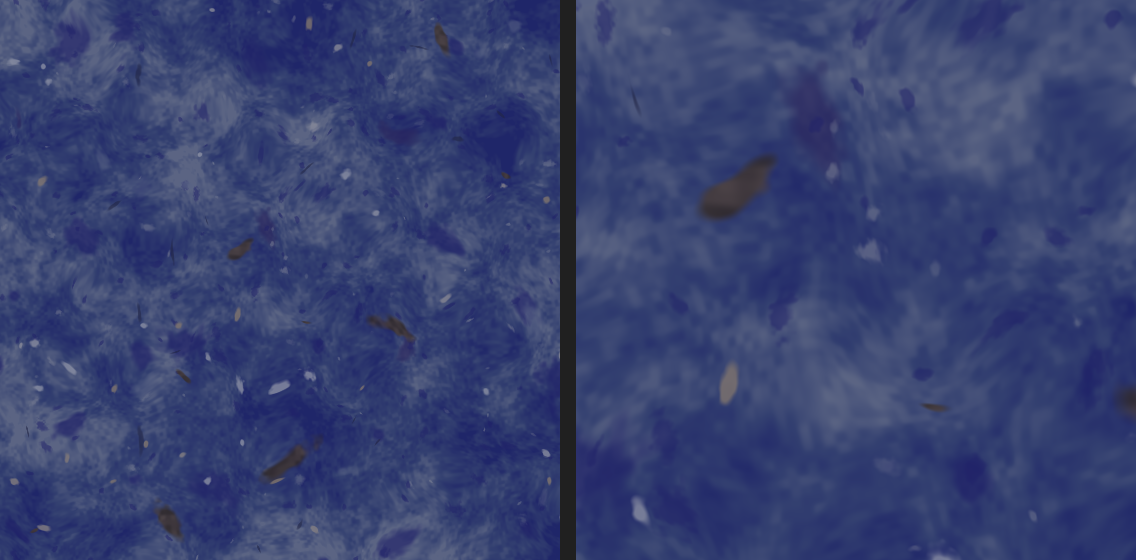
Left: the whole. Right: its middle third, enlarged.
Reproduce this texture procedurally as a Shadertoy shader.

```glsl
// Polished lapis-like stone: mottled blue ground from layered noise, with
// scattered cellular flakes on top: deep blue patches, pale chalky blots,
// bright grains, thin dark cracks and a few brown slivers.

#define DEEP_BLUE   vec3(0.135, 0.165, 0.415)
#define MID_BLUE    vec3(0.200, 0.250, 0.440)
#define PALE_BLUE   vec3(0.325, 0.365, 0.500)
#define INK_BLUE    vec3(0.125, 0.130, 0.410)
#define VIOLET      vec3(0.165, 0.145, 0.370)
#define CHALK       vec3(0.480, 0.500, 0.580)
#define SAND        vec3(0.500, 0.455, 0.430)
#define BROWN       vec3(0.245, 0.205, 0.195)
#define CRACK       vec3(0.130, 0.145, 0.270)
#define GROUND_FREQ 4.0
#define CONTRAST    2.3
#define ROUGHNESS   0.85

vec3 hash3(vec2 cell) {
    vec3 h = fract(vec3(cell.xyx) * vec3(0.1031, 0.1030, 0.0973));
    h += dot(h, h.yxz + 33.33);
    return fract((h.xxy + h.yzz) * h.zyx);
}

float noise(vec2 p) {
    vec2 cell = floor(p), f = fract(p);
    f = f * f * f * (f * (f * 6.0 - 15.0) + 10.0);
    float low = mix(hash3(cell).x, hash3(cell + vec2(1, 0)).x, f.x);
    float high = mix(hash3(cell + vec2(0, 1)).x, hash3(cell + vec2(1, 1)).x, f.x);
    return mix(low, high, f.y);
}

mat2 rotation(float angle) {
    float c = cos(angle), s = sin(angle);
    return mat2(c, s, -s, c);
}

// Mottled tone, centred on zero with a spread near one
float mottle(vec2 p) {
    float sum = 0.0, amp = CONTRAST;
    p *= GROUND_FREQ;
    for (int i = 0; i < 6; i++) {
        sum += amp * (noise(p) - 0.5);
        p = rotation(0.9) * p * 2.1 + 17.3;
        amp *= ROUGHNESS;
    }
    return sum;
}

// Scattered ragged flakes, one at most per cell: x = coverage, y = random id.
// size holds the smallest and largest radius in cells.
vec2 flakes(vec2 p, float freq, float density, vec2 size, float stretch, float soft) {
    vec2 q = p * freq + freq * 3.7;
    vec2 base = floor(q);
    float ragged = noise(q * 5.0) + 0.6 * noise(q * 11.0 + 5.0) - 0.8;
    vec2 best = vec2(0.0);
    for (int j = -1; j <= 1; j++)
    for (int i = -1; i <= 1; i++) {
        vec2 cell = base + vec2(i, j);
        vec3 place = hash3(cell + 41.0);
        vec3 kind = hash3(cell + 113.0);
        if (kind.x > density) continue;
        vec2 d = rotation(place.z * 6.283) * (q - cell - 0.2 - 0.6 * place.xy);
        d.y *= stretch * (1.0 + 0.7 * kind.z);
        float radius = mix(size.x, size.y, kind.y * kind.y);
        float dist = length(d) / radius + 0.75 * ragged;
        float cover = 1.0 - smoothstep(1.0 - soft, 1.0 + 0.3 * soft, dist);
        if (cover > best.x) best = vec2(cover, kind.z);
    }
    return best;
}

void mainImage(out vec4 fragColor, in vec2 fragCoord) {
    vec2 p = fragCoord / iResolution.y;
    vec2 warp = vec2(noise(p * 13.0), noise(p * 13.0 + 31.0)) - 0.5;
    p += 0.035 * warp;

    // Mottled ground
    float tone = mottle(p);
    vec3 color = tone > 0.0
        ? mix(MID_BLUE, PALE_BLUE, min(tone / 1.65, 1.25))
        : mix(MID_BLUE, DEEP_BLUE, min(-tone / 1.75, 1.2));

    // Deep blue patches and specks
    vec2 patches = flakes(p, 9.0, 0.22, vec2(0.15, 0.48), 1.1, 0.6);
    color = mix(color, mix(INK_BLUE, VIOLET, step(0.8, patches.y)), 0.65 * patches.x);
    vec2 specks = flakes(p, 27.0, 0.22, vec2(0.16, 0.45), 1.2, 0.6);
    color = mix(color, INK_BLUE, 0.55 * specks.x);

    // Chalky blots and small pale flecks
    vec2 blots = flakes(p + 0.31, 10.0, 0.11, vec2(0.14, 0.45), 1.2, 0.7);
    color = mix(color, PALE_BLUE + 0.02, (0.35 + 0.35 * blots.y) * blots.x);
    vec2 flecks = flakes(p + 0.57, 31.0, 0.10, vec2(0.12, 0.36), 1.2, 0.8);
    color = mix(color, CHALK, (0.2 + 0.4 * flecks.y) * flecks.x);

    // Short dark cracks
    vec2 cracks = flakes(p + 0.73, 13.0, 0.12, vec2(0.14, 0.35), 4.0, 0.6);
    color = mix(color, CRACK, 0.6 * cracks.x);

    // Brown slivers with streaky grain
    vec2 slivers = flakes(p + 0.19, 8.0, 0.12, vec2(0.10, 0.38), 2.2, 0.5);
    vec3 rust = BROWN * (0.75 + 0.5 * noise(p * 110.0));
    color = mix(color, rust, 0.85 * slivers.x);

    // Bright mineral grains, from white to sandy
    vec2 grains = flakes(p + 0.43, 17.0, 0.11, vec2(0.10, 0.24), 1.1, 0.6);
    vec3 mineral = mix(CHALK + 0.06, SAND, smoothstep(0.4, 0.8, grains.y));
    color = mix(color, mineral, 0.8 * grains.x);

    fragColor = vec4(color, 1.0);
}
```
